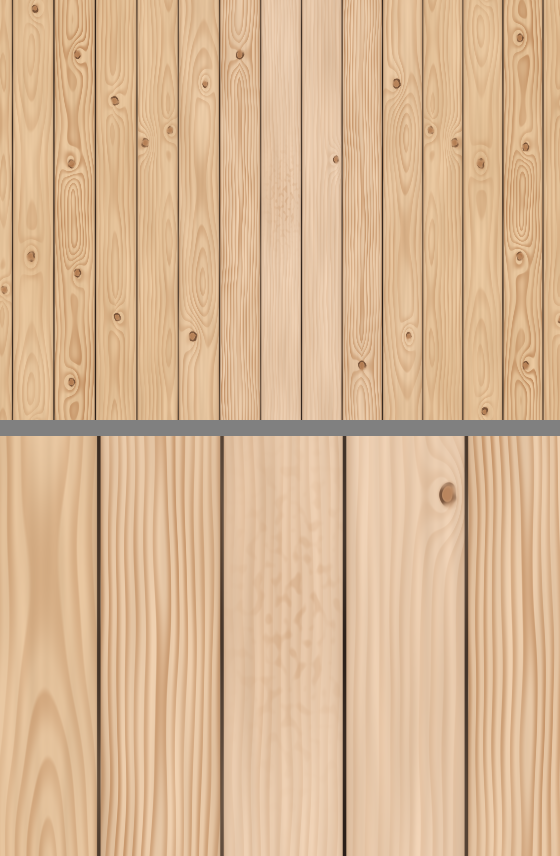
Top: the whole. Bottom: its middle third, enlarged.
This texture is drawn by a Shadertoy shader. Its source:

```glsl
// Upright pine planks with dark seams, arched growth rings, knots and fine fibres.
// Each plank picks a kind; rings are level sets of a cone-like field cut lengthwise,
// bent by stretched gradient noise and swollen around each knot.

const float PITCH = 0.0971;        // plank width, in canvas heights
const float FIRST_SEAM = 0.033;
const float SEAM_BOW = 0.0052;     // uneven plank widths
const float SEAM_HALF = 0.0014;
const float KNOT_SIZE = 0.0165;
const float KNOT_SWELL = 3.5;      // rings pushed aside by a knot

const vec3 GOLDEN = vec3(0.892, 0.755, 0.592);
const vec3 PALE = vec3(0.912, 0.795, 0.682);
const vec3 LATEWOOD = vec3(0.745, 0.535, 0.355);
const vec3 KNOT = vec3(0.66, 0.43, 0.26);
const vec3 KNOT_RIM = vec3(0.34, 0.21, 0.13);
const vec3 SHADOW = vec3(0.58, 0.42, 0.29);
const vec3 SEAM = vec3(0.13, 0.09, 0.07);

// Per kind: ring centre across the plank, ring density, arch depth, contrast
const vec4 GRAIN[8] = vec4[8](
    vec4(0.45, 9.0, 0.8, 0.32), vec4(0.45, 13.0, 0.9, 0.80),
    vec4(0.45, 10.0, 0.8, 0.45), vec4(0.75, 11.0, 0.6, 0.42),
    vec4(0.60, 12.0, 0.9, 0.45), vec4(0.50, 14.0, 0.3, 0.75),
    vec4(-2.0, 13.0, 0.2, 0.20), vec4(1.80, 11.0, 0.2, 0.20));

// Per kind: first knot across, first knot up, step up, count
const vec4 KNOTS[8] = vec4[8](
    vec4(0.55, 0.98, 0.41, 2.0), vec4(0.43, 0.09, 0.26, 4.0),
    vec4(0.47, 0.76, 0.485, 2.0), vec4(0.80, 0.69, -0.03, 2.0),
    vec4(0.65, 0.80, 0.40, 2.0), vec4(0.50, 0.87, 0.0, 1.0),
    vec4(0.0), vec4(0.85, 0.62, 0.0, 1.0));

float hash(vec2 p) {
    return fract(sin(dot(p, vec2(127.1, 311.7))) * 43758.55);
}

vec2 gradient(vec2 cell) {
    float angle = 6.2832 * hash(cell);
    return vec2(cos(angle), sin(angle));
}

float noise(vec2 p) {
    vec2 i = floor(p), f = p - i;
    vec2 s = f * f * f * (f * (f * 6.0 - 15.0) + 10.0);
    vec2 e = vec2(1.0, 0.0);
    float low = mix(dot(gradient(i), f), dot(gradient(i + e), f - e), s.x);
    float high = mix(dot(gradient(i + e.yx), f - e.yx), dot(gradient(i + 1.0), f - 1.0), s.x);
    return mix(low, high, s.y);
}

float seamX(float id) {
    return FIRST_SEAM + PITCH * id + SEAM_BOW * sin((id - 2.0) * 0.33);
}

// Kinds recur along the row, some of them mirrored
float plankKind(float id) {
    if (id < 0.0) return 3.0;
    if (id > 10.0) return mod(id - 11.0, 8.0);
    return id > 7.0 ? 13.0 - id : id;
}

void mainImage(out vec4 fragColor, in vec2 fragCoord) {
    vec2 p = fragCoord / iResolution.y;
    float aa = 0.75 / iResolution.y;

    // Plank lookup and local coordinates
    float id = floor((p.x - FIRST_SEAM) / PITCH);
    if (p.x < seamX(id)) id -= 1.0;
    else if (p.x >= seamX(id + 1.0)) id += 1.0;
    float left = seamX(id), right = seamX(id + 1.0);
    float kind = plankKind(id);
    float u = (p.x - left) / (right - left), y = p.y;
    if (id == 10.0) u = 1.0 - u;
    else if (id < 0.0 || id > 7.0) y = 1.0 - y;
    vec4 grain = GRAIN[int(kind)], knots = KNOTS[int(kind)];
    float seed = kind * 7.3 + 0.37;

    // Growth-ring field
    float sway = 0.12 * noise(vec2(y * 2.0, seed + 3.1))
               + 0.05 * noise(vec2(u * 3.0 + seed, y * 9.0));
    float depth = grain.z * noise(vec2(y * 2.6, seed));
    float rings = grain.y * length(vec2(u - grain.x + sway, depth));

    // Knots swell the rings and leave a stained core with a broken rim
    float core = 0.0, rim = 0.0;
    for (float k = 0.0; k < knots.w; k++) {
        float side = mod(k, 2.0) < 0.5 ? 1.0 : -1.0;
        float size = KNOT_SIZE * (0.6 + 0.5 * hash(vec2(k, seed)));
        vec2 q = vec2((u - 0.5 - side * (knots.x - 0.5)) * PITCH,
                      fract(y - knots.y - k * knots.z + 0.5) - 0.5);
        vec2 e = q / (size * vec2(1.4, 2.8));
        rings += KNOT_SWELL * exp(-dot(e, e));
        float d = length(q / vec2(size * 0.8, size)) + 0.3 * noise(q * 90.0 + seed);
        core = max(core, 1.0 - smoothstep(0.25, 1.05, d));
        float broken = smoothstep(-0.25, 0.3, noise(q * 70.0 + k + seed * 2.0));
        rim = max(rim, broken * (1.0 - smoothstep(0.08, 0.22, abs(d - 0.62))));
    }

    // Latewood lines: slow rise, quick fall, faded where too fine to resolve
    float t = fract(rings);
    float line = smoothstep(0.25, 0.85, t) * (1.0 - smoothstep(0.86, 1.0, t));
    line = mix(0.35, line, 1.0 - smoothstep(0.35, 0.9, fwidth(rings)));
    line *= 0.75 + 0.7 * noise(vec2(u * 4.0 + seed, y * 5.0));

    // Wood tone, blotches, fibres
    float fromMiddle = (id - 6.5) / 2.2;
    vec3 color = mix(GOLDEN, PALE, exp(-fromMiddle * fromMiddle));
    color += vec3(0.035, 0.045, 0.055) * noise(vec2(u * 1.5 + seed, y * 4.0));
    color += 0.045 * noise(vec2(p.x * 150.0, p.y * 7.0 + seed));
    color += 0.025 * noise(vec2(p.x * 60.0, p.y * 3.0 - seed));
    color = mix(color, LATEWOOD, clamp(line * grain.w, 0.0, 1.0));

    // Faint speckled stain on one pale plank
    vec2 s = vec2(u - 0.6, y - 0.53) / vec2(0.4, 0.1);
    float specks = smoothstep(0.0, 0.4, noise(p * vec2(130.0, 90.0)));
    if (kind == 6.0) color = mix(color, LATEWOOD, exp(-dot(s, s)) * (0.08 + 0.25 * specks));

    color = mix(color, KNOT, 0.75 * core);
    color = mix(color, KNOT_RIM, 0.7 * rim);

    // Seams with a soft brown edge
    float edge = min(p.x - left, right - p.x);
    float seamId = p.x - left < right - p.x ? id : id + 1.0;
    float wear = 0.65 + 0.35 * hash(vec2(seamId, 4.0)) + 0.25 * noise(vec2(p.y * 9.0, seamId + 0.4));
    color = mix(color, SHADOW, 0.4 * exp(-edge / 0.0035));
    float gap = 1.0 - smoothstep(SEAM_HALF - aa, SEAM_HALF + aa, edge);
    color = mix(color, SEAM, gap * clamp(wear, 0.0, 1.0));

    fragColor = vec4(clamp(color, 0.0, 1.0), 1.0);
}
```
